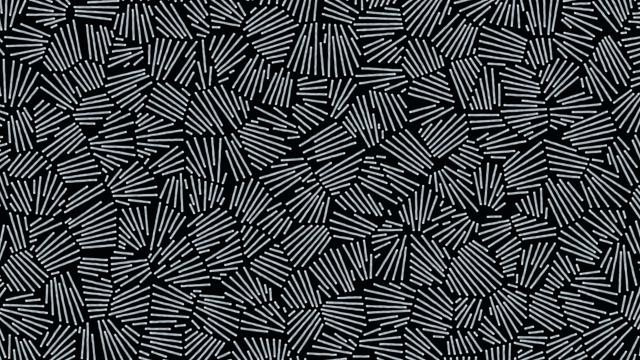
This pattern is drawn by a Shadertoy shader. Its source:

```glsl
// Patchwork of hand-inked fans: pale strokes radiating inside irregular black cells.

const float CELL = 0.102;          // patch size, in canvas heights
const float SPACING = 0.0150;      // distance between strokes mid-patch
const float RADIUS = 0.0031;       // half stroke width
const float MARGIN = 0.0049;       // stroke tip to patch border
const vec3 INK_BLACK = vec3(0.006, 0.013, 0.016);
const vec3 STROKE_GREY = vec3(0.69, 0.735, 0.765);
const vec3 TIP_WHITE = vec3(0.88, 0.90, 0.92);

vec3 hash3(vec2 p) {
    vec3 q = fract(p.xyx * vec3(0.1031, 0.1030, 0.0973));
    q += dot(q, q.yxz + 33.33);
    return fract((q.xxy + q.yzz) * q.zyx);
}

float valueNoise(vec2 p) {
    vec2 i = floor(p), f = fract(p);
    f = f * f * (3.0 - 2.0 * f);
    float low = mix(hash3(i).x, hash3(i + vec2(1, 0)).x, f.x);
    float high = mix(hash3(i + vec2(0, 1)).x, hash3(i + vec2(1, 1)).x, f.x);
    return mix(low, high, f.y);
}

// Patch centre in xy, size weight in z
vec3 site(vec2 id) {
    vec3 h = hash3(id + 71.0);
    return vec3((id + h.xy) * CELL, 0.2 * h.z * CELL * CELL);
}

// Grid id of the weighted Voronoi patch that owns p
vec2 owningPatch(vec2 p) {
    vec2 base = floor(p / CELL), best = base;
    float nearest = 1e5;
    for (int y = -2; y <= 2; y++)
    for (int x = -2; x <= 2; x++) {
        vec2 id = base + vec2(x, y);
        vec3 s = site(id);
        float d = dot(p - s.xy, p - s.xy) - s.z;
        if (d < nearest) { nearest = d; best = id; }
    }
    return best;
}

// Border towards a neighbour: unit normal in xy, distance from own centre in z
vec3 borderTo(vec3 own, vec3 other) {
    vec2 n = other.xy - own.xy;
    float gap = max(length(n), 1e-4);
    return vec3(n / gap, 0.5 * (gap + (own.z - other.z) / gap));
}

// Direction along the closest border, so strokes follow the long side
vec2 longAxis(vec2 id) {
    vec3 own = site(id), closest = vec3(1.0, 0.0, 1e5);
    for (int y = -2; y <= 2; y++)
    for (int x = -2; x <= 2; x++) {
        if (x == 0 && y == 0) continue;
        vec3 b = borderTo(own, site(id + vec2(x, y)));
        if (b.z < closest.z) closest = b;
    }
    return vec2(-closest.y, closest.x);
}

// Trims the range of a ray (relative to the patch centre) to the patch borders
vec2 clipToPatch(vec2 id, vec2 origin, vec2 dir, vec2 range) {
    vec3 own = site(id);
    for (int y = -2; y <= 2; y++)
    for (int x = -2; x <= 2; x++) {
        if (x == 0 && y == 0) continue;
        vec3 b = borderTo(own, site(id + vec2(x, y)));
        float slope = dot(dir, b.xy), room = b.z - MARGIN - dot(origin, b.xy);
        if (abs(slope) < 1e-4) {
            if (room < 0.0) range.y = -1.0;
        } else if (slope > 0.0) range.y = min(range.y, room / slope);
        else range.x = max(range.x, room / slope);
    }
    return range;
}

// Stroke coverage in x, closeness to a tip in y
vec2 strokeMask(vec2 q, vec2 dir, vec2 range, float soft) {
    float along = dot(q, dir);
    float t = clamp(along, range.x, range.y);
    float d = length(q - dir * t) - RADIUS;
    float tip = min(abs(along - range.x), abs(along - range.y));
    return vec2(1.0 - smoothstep(-soft, soft, d), 1.0 - smoothstep(0.001, 0.005, tip));
}

// Fan of strokes inside one patch
vec2 fanMask(vec2 p, vec2 id, float soft) {
    vec3 h = hash3(id + 213.0);
    vec2 side = longAxis(id) * (h.x < 0.5 ? -1.0 : 1.0);
    float heading = atan(side.y, side.x) + 0.7 * (fract(h.x * 2.0) - 0.5);
    float reach = mix(0.10, 0.36, h.y * h.y);
    float stepAngle = SPACING / reach;
    vec2 axis = vec2(cos(heading), sin(heading));
    vec2 apex = -axis * reach;
    vec2 q = p - site(id).xy - apex;
    float angle = atan(axis.x * q.y - axis.y * q.x, dot(axis, q));
    float middle = floor(angle / stepAngle - h.z + 0.5);
    vec2 mask = vec2(0.0);
    for (int k = -1; k <= 1; k++) {
        float index = middle + float(k);
        vec3 r = hash3(id * 7.0 + vec2(index + 40.0, 5.0));
        float a = heading + (index + h.z + 0.16 * (r.x - 0.5)) * stepAngle;
        vec2 dir = vec2(cos(a), sin(a));
        // Every other stroke starts later, where the fan has opened up
        float odd = mod(index, 2.0);
        float start = mix(0.0055, 0.0102 + 0.003 * r.y, odd) / stepAngle;
        vec2 range = clipToPatch(id, apex, dir, vec2(start, 1.0));
        range += vec2(1.0, -1.0) * 0.003 * r.yz;
        if (range.y - range.x < 0.009) continue;
        vec2 m = strokeMask(q, dir, range, soft);
        if (m.x > mask.x) mask = m;
    }
    return mask;
}

void mainImage(out vec4 fragColor, in vec2 fragCoord) {
    vec2 p = fragCoord / iResolution.y;
    float soft = max(0.85 / iResolution.y, 0.0014);
    // Slight wobble of the hand
    vec2 pen = p + 0.0010 * (vec2(valueNoise(p * 90.0), valueNoise(p * 90.0 + 37.0)) - 0.5);
    vec2 mask = fanMask(pen, owningPatch(pen), soft);
    // Uneven ink with brighter tips
    vec3 ink = STROKE_GREY * mix(0.9, 1.1, valueNoise(p * 140.0));
    ink = mix(ink, TIP_WHITE, 0.8 * mask.y);
    fragColor = vec4(mix(INK_BLACK, ink, mask.x), 1.0);
}
```
